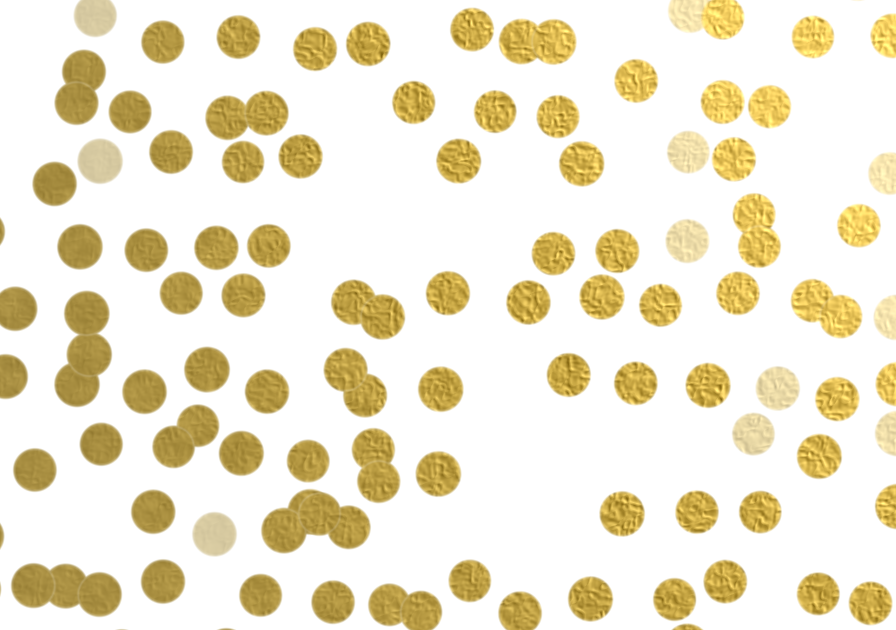
Write a WebGL 1 fragment shader that draws this pattern.

```glsl
precision highp float;
uniform vec2 u_resolution;

const float CELL = 0.112;        // spacing of the scatter, in canvas heights
const float RADIUS = 0.0345;
const float FILL = 0.79;         // share of cells holding confetti
const float PAIRED = 0.15;       // share of confetti with a touching twin
const float PALE = 0.11;         // share of translucent confetti

const vec3 PAPER = vec3(1.0);
const vec3 GOLD_SHADE = vec3(0.65, 0.55, 0.25);
const vec3 GOLD_MID = vec3(0.78, 0.65, 0.26);
const vec3 GOLD_LIGHT = vec3(0.98, 0.83, 0.39);
const vec3 PALE_TINT = vec3(0.98, 0.97, 0.93);

float hash(vec2 p) {
  vec3 q = fract(vec3(p.xyx) * 0.1031);
  q += dot(q, q.yzx + 33.33);
  return fract((q.x + q.y) * q.z);
}

vec2 hash2(vec2 p) {
  return vec2(hash(p + 17.3), hash(p + 61.7));
}

float noise(vec2 p) {
  vec2 i = floor(p);
  vec2 f = fract(p);
  f = f * f * (3.0 - 2.0 * f);
  return mix(mix(hash(i), hash(i + vec2(1.0, 0.0)), f.x),
             mix(hash(i + vec2(0.0, 1.0)), hash(i + vec2(1.0)), f.x), f.y);
}

// Height of the crumpled foil: folded noise on a warped plane
float foilHeight(vec2 p) {
  p += 0.7 * vec2(noise(p * 0.6), noise(p * 0.6 + 31.0));
  float ridge = 1.0 - abs(2.0 * noise(p) - 1.0);
  return 0.6 * ridge + 0.4 * noise(p * 2.1 + 9.0);
}

// Slope of the foil towards a lamp at the upper right
float foilRelief(vec2 p, float scale) {
  vec2 q = p * scale + 40.0;
  return foilHeight(q) - foilHeight(q + vec2(0.35, 0.3));
}

// Gold ramp: sheen runs from shaded (0) to brightly lit (1)
vec3 goldTone(float sheen) {
  vec3 tone = mix(GOLD_SHADE, GOLD_MID, smoothstep(0.0, 0.45, sheen));
  return mix(tone, GOLD_LIGHT, smoothstep(0.4, 0.85, sheen));
}

// Lays one disc, with a thin lighter rim, over the colour below
vec3 layDisc(vec3 below, vec3 fill, vec2 offset, float radius, float blur) {
  float d = length(offset) - radius;
  float rim = smoothstep(-0.005, -0.001, d);
  float cover = 1.0 - smoothstep(-blur, blur, d);
  return mix(below, mix(fill, PAPER, 0.18 * rim), cover);
}

// Scatters the discs of nearby cells, row by row, on staggered rows
vec3 scatterConfetti(vec2 p, vec3 gold, vec3 pale, float blur) {
  vec3 color = PAPER;
  float baseRow = floor(p.y / CELL);
  for (int j = -1; j <= 1; j++) {
    float row = baseRow + float(j);
    float stagger = 0.5 * mod(row, 2.0);
    float baseColumn = floor(p.x / CELL - stagger);
    for (int i = -1; i <= 1; i++) {
      vec2 id = vec2(baseColumn + float(i), row);
      if (hash(id + 5.1) > FILL) continue;
      vec2 jitter = (hash2(id) - 0.5) * 0.58;
      vec2 center = (id + vec2(stagger, 0.0) + 0.5 + jitter) * CELL;
      float radius = RADIUS * mix(0.96, 1.04, hash(id + 83.0));
      vec3 fill = hash(id + 29.0) < PALE ? pale : gold;
      if (hash(id + 47.0) < PAIRED) {
        float angle = 6.2832 * hash(id + 71.0);
        vec2 arm = 0.74 * RADIUS * vec2(cos(angle), sin(angle));
        color = layDisc(color, fill, p - center - arm, radius, blur);
        center -= arm;
      }
      color = layDisc(color, fill, p - center, radius, blur);
    }
  }
  return color;
}

void main() {
  vec2 uv = gl_FragCoord.xy / u_resolution;
  vec2 p = gl_FragCoord.xy / u_resolution.y;
  float blur = max(0.0022, 0.8 / u_resolution.y);

  // Light grows to the upper right, and the foil creases with it
  float sheen = uv.x * (0.45 + 0.55 * uv.y);
  float relief = foilRelief(p, 95.0);
  float crease = mix(0.08, 0.42, smoothstep(0.05, 0.45, sheen));
  float mottle = 0.07 * (noise(p * 45.0) - 0.5);
  vec3 gold = goldTone(sheen) + (relief * crease + mottle) * vec3(1.0, 0.95, 0.75);
  vec3 pale = mix(gold, PALE_TINT, 0.56);

  gl_FragColor = vec4(clamp(scatterConfetti(p, gold, pale, blur), 0.0, 1.0), 1.0);
}
```
